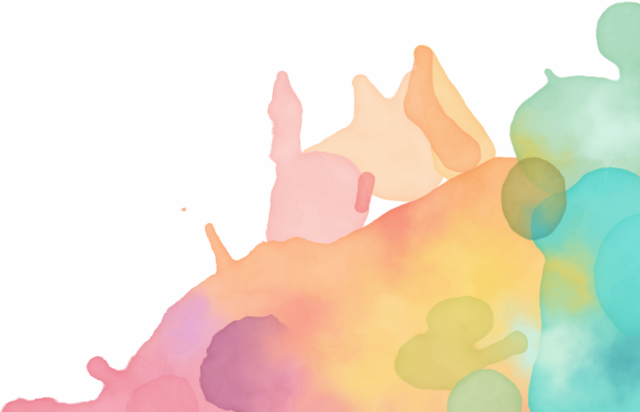
Give the GLSL for this background, as a Shadertoy shader.

```glsl
// Watercolour spill: a diagonal of pink, peach, yellow, green and teal on white.
// Washes are unions of ellipses and tapered drips, warped by noise, with darker
// rims; soft bleeds vary the pigment and a last pass adds backruns and grain.

const float HEIGHT = 4.96;     // canvas height in layout units
const float EDGE = .014;       // softness of wet edges
const float RIM_SHARP = 22.;   // falloff of the pigment rim
const float RIM_DARK = .42;    // strength of the pigment rim
const float BLEND = .12;       // rounding where shapes join
const float RAGGED = .24;      // edge warp on the left
const float CALM = .1;         // edge warp on the right

const vec3 PAPER = vec3(1, .995, .995);
const vec3 BLUSH = vec3(.98, .79, .77);
const vec3 ROSE = vec3(.95, .61, .67);
const vec3 CORAL = vec3(.97, .59, .5);
const vec3 LILAC = vec3(.91, .67, .82);
const vec3 PLUM = vec3(.77, .46, .6);
const vec3 CREAM = vec3(.99, .86, .74);
const vec3 PEACH = vec3(.99, .75, .58);
const vec3 ORANGE = vec3(.98, .7, .46);
const vec3 YELLOW = vec3(.98, .84, .43);
const vec3 OLIVE = vec3(.7, .68, .38);
const vec3 LIME = vec3(.8, .8, .42);
const vec3 SAGE = vec3(.68, .86, .75);
const vec3 MINT = vec3(.8, .94, .88);
const vec3 TEAL = vec3(.42, .86, .83);
const vec3 LAGOON = vec3(.32, .73, .75);

float hash(vec2 p) {
  vec3 q = fract(p.xyx * .1031);
  q += dot(q, q.yzx + 33.33);
  return fract((q.x + q.y) * q.z);
}

float noise(vec2 p) {
  vec2 i = floor(p), f = fract(p);
  f = f * f * (3. - 2. * f);
  return mix(mix(hash(i), hash(i + vec2(1, 0)), f.x),
             mix(hash(i + vec2(0, 1)), hash(i + 1.), f.x), f.y);
}

float fbm(vec2 p) {
  float sum = 0., amp = .5;
  for (int i = 0; i < 5; i++) {
    sum += amp * noise(p);
    p = mat2(1.6, 1.2, -1.2, 1.6) * p + 7.3;
    amp *= .5;
  }
  return sum;
}

// Ellipse with centre (x, y) and radii (rx, ry).
float blob(vec2 p, float x, float y, float rx, float ry) {
  return (length((p - vec2(x, y)) / vec2(rx, ry)) - 1.) * min(rx, ry);
}

// Capsule from ends.xy to ends.zw whose radius runs from ra to rb.
float drip(vec2 p, vec4 ends, float ra, float rb) {
  vec2 a = p - ends.xy, ab = ends.zw - ends.xy;
  float h = clamp(dot(a, ab) / dot(ab, ab), 0., 1.);
  return length(a - ab * h) - mix(ra, rb, h);
}

float join(float a, float b) {
  float h = max(BLEND - abs(a - b), 0.) / BLEND;
  return min(a, b) - h * h * BLEND * .25;
}

void wash(inout vec3 col, float d, vec3 pigment, float opacity) {
  float rim = RIM_DARK * exp(-abs(d) * RIM_SHARP);
  vec3 tone = mix(pigment, pigment * pigment, rim);
  col = mix(col, tone, opacity * smoothstep(EDGE, -EDGE, d));
}

vec3 bleed(vec3 base, vec2 p, float x, float y, float r, vec3 pigment) {
  vec2 v = (p - vec2(x, y)) / r;
  return mix(base, pigment, exp(-dot(v, v)));
}

vec3 warmPigment(vec2 p) {
  vec3 c = mix(ROSE, PEACH, smoothstep(.2, 1.5, p.y + .3 * (p.x - 2.5)));
  c = bleed(c, p, 2.3, .95, .45, LILAC);
  c = bleed(c, p, 5.9, 1.4, 1.25, YELLOW);
  c = bleed(c, p, 4.6, .5, .8, mix(YELLOW, CREAM, .3));
  c = bleed(c, p, 5.7, 2.75, .45, ORANGE);
  c = bleed(c, p, 4.8, 2.35, .5, CORAL);
  c = bleed(c, p, 3.55, 1., .5, CORAL);
  c = bleed(c, p, 3.3, .2, .5, ROSE);
  return bleed(c, p, 6.5, .7, .4, MINT);
}

void warmSide(inout vec3 col, vec2 p, vec2 soft) {
  // Peach veil and tall orange drip
  float d = join(drip(p, vec4(4.34, 3.97, 4.75, 3.05), .11, .5), drip(p, vec4(4.95, 4, 4.9, 3.05), .11, .5));
  wash(col, join(d, drip(p, vec4(3.72, 3.15, 4.4, 3.2), .05, .3)), CREAM, 1.);
  wash(col, drip(p, vec4(5.08, 4.29, 5.58, 3.1), .12, .38), mix(CREAM, YELLOW, .3), 1.);
  d = drip(p, vec4(5.08, 4.29, 5.03, 3.7), .11, .17);
  wash(col, join(d, drip(p, vec4(5.05, 3.7, 5.55, 3.1), .17, .24)), mix(PEACH, ORANGE, .4), .75);
  // Pink cloud with its rising drip
  d = join(blob(p, 3.85, 2.55, .6, .6), blob(p, 3.7, 2.2, .45, .4));
  d = join(d, drip(p, vec4(3.4, 4.1, 3.41, 3.65), .07, .19));
  wash(col, join(d, drip(p, vec4(3.41, 3.65, 3.5, 2.9), .19, .14)), BLUSH, .95);
  wash(col, drip(p, vec4(4.42, 2.8, 4.36, 2.5), .1, .09), mix(ROSE, CORAL, .5), .75);
  // Warm diagonal, ragged foot and splashes
  float slope = max(dot(p - vec2(1.3, .3), vec2(-.77, .64)), dot(p - vec2(2.3, 1.5), vec2(-.51, .86)));
  float ridge = max(dot(p - vec2(3.9, 2), vec2(-.455, .89)), max(3.3 - p.x, p.y - 3.05));
  d = join(max(slope, p.y - 2.05), ridge);
  d = join(d, join(blob(p, .4, 0., .45, .2), blob(p, 1., -.05, .6, .15)));
  d = join(d, drip(p, vec4(1.2, .54, 1.5, .35), .12, .07));
  d = join(d, drip(p, vec4(2.51, 2.14, 2.8, 1.7), .06, .13));
  wash(col, min(d, blob(p, 2.2, 2.37, .025, .025)), warmPigment(soft), .95);
  wash(col, blob(p, 4.52, 2.48, .07, .03), PAPER, .9);
  wash(col, blob(p, 2., .12, .45, .32), ROSE, .5);
  wash(col, blob(p, 3.1, .5, .65, .62), PLUM, .8 * smoothstep(3.75, 2.8, soft.x));
}

void coolSide(inout vec3 col, vec2 p, vec2 soft) {
  // Sage wash
  float d = join(blob(p, 7., 3.3, .85, .75), blob(p, 7.55, 4.55, .37, .4));
  d = join(d, drip(p, vec4(7.62, 4.4, 7.62, 3.5), .14, .16));
  d = join(d, drip(p, vec4(6.6, 4.11, 6.76, 3.85), .05, .04));
  vec3 tint = bleed(SAGE, soft, 7.4, 3.4, .45, MINT);
  wash(col, d, bleed(tint, soft, 6.35, 3.05, .35, LIME), .95);
  // Teal pools and olive overlap
  d = join(blob(p, 7.35, 2.45, .5, .5), blob(p, 6.85, 2.25, .45, .42));
  d = join(d, join(blob(p, 7.6, 1.2, 1.1, 1.6), blob(p, 7.3, .2, .95, .9)));
  tint = bleed(TEAL, soft, 6.75, .75, .5, MINT);
  tint = bleed(tint, soft, 7.55, .65, .35, LAGOON);
  wash(col, d, bleed(tint, soft, 6.78, 1.65, .38, LIME), .93);
  wash(col, blob(p, 7.75, 1.65, .6, .75), TEAL, .6);
  wash(col, blob(p, 6.42, 2.58, .4, .49), bleed(OLIVE, soft, 6.65, 2.15, .35, LAGOON), .72);
  // Green stains
  d = join(blob(p, 5.55, 1.1, .4, .3), blob(p, 5.25, .6, .5, .34));
  wash(col, join(d, drip(p, vec4(6.24, .82, 5.75, .6), .13, .1)), LIME, .48);
  wash(col, blob(p, 5.82, .08, .45, .42), mix(SAGE, LIME, .3), .8);
}

void mainImage(out vec4 fragColor, in vec2 fragCoord) {
  vec2 uv = fragCoord / iResolution.y * HEIGHT;
  vec2 wobble = vec2(fbm(uv * 2.6), fbm(uv * 2.6 + 31.7)) - .48;
  vec2 p = uv + wobble * mix(RAGGED, CALM, smoothstep(3., 4.6, uv.x));
  vec2 soft = uv + wobble * .7;
  vec3 col = PAPER;
  warmSide(col, p, soft);
  coolSide(col, p, soft);
  // Squaring deepens paint but keeps paper white
  float pool = fbm(soft * 1.8 + 11.);
  float depth = .5 * (pool - .48) + .09 * exp(-abs(pool - .5) * 70.);
  depth += .07 * (fbm(uv * 16.) - .48);
  fragColor = vec4(clamp(mix(col, col * col, depth), 0., 1.), 1);
}
```
